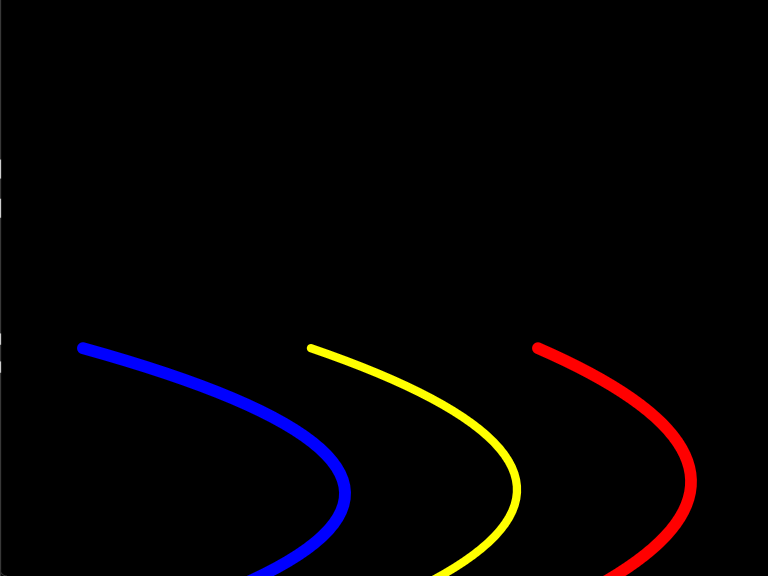
A Shadertoy shader for this background:

```glsl
// Distance to a sideways parabola that runs from its tip, round the apex, off the bottom
float arcDistance(vec2 p, vec2 tip, vec2 apex) {
    float bend = (apex.x - tip.x) / ((tip.y - apex.y) * (tip.y - apex.y));
    float nearest = 1e3;
    vec2 a = tip;
    for (int i = 1; i <= 40; i++) {
        float y = mix(tip.y, -0.04, float(i) / 40.0);
        vec2 b = vec2(apex.x - bend * (y - apex.y) * (y - apex.y), y);
        vec2 ab = b - a;
        float t = clamp(dot(p - a, ab) / dot(ab, ab), 0.0, 1.0);
        nearest = min(nearest, length(p - a - ab * t));
        a = b;
    }
    return nearest;
}

// Soft coverage of a shape from its signed distance
float cover(float d) {
    return clamp(0.5 - d * iResolution.y, 0.0, 1.0);
}

// Two equal dashes placed evenly about a centre height
float dashPair(float y, float centre, float offset, float halfLength) {
    return cover(abs(abs(y - centre) - offset) - halfLength);
}

void mainImage(out vec4 fragColor, in vec2 fragCoord) {
    vec2 p = fragCoord / iResolution.y;
    vec3 color = vec3(0.0);

    // Thin grey border with pale dashes on the left
    float dashes = dashPair(p.y, 0.6725, 0.034, 0.0165)
                 + dashPair(p.y, 0.387, 0.0243, 0.0098);
    color += mix(0.22, 0.8, min(dashes, 1.0)) * cover(p.x - 0.002);

    // Rounded lower left corner
    vec2 corner = max(0.012 - p, 0.0);
    color = mix(color, vec3(0.2), cover(abs(length(corner) - 0.012) - 0.0008)
                * step(p.x, 0.012) * step(p.y, 0.012));

    // Three coloured arcs
    float blueArc = arcDistance(p, vec2(0.1441, 0.3955), vec2(0.599, 0.1432));
    float yellowArc = arcDistance(p, vec2(0.5399, 0.3955), vec2(0.8976, 0.1498));
    float redArc = arcDistance(p, vec2(0.934, 0.3955), vec2(1.1997, 0.1638));
    color = mix(color, vec3(0.0, 0.0, 1.0), cover(blueArc - 0.0103));
    color = mix(color, vec3(1.0, 1.0, 0.0), cover(yellowArc - 0.0072));
    color = mix(color, vec3(1.0, 0.0, 0.0), cover(redArc - 0.0102));

    fragColor = vec4(color, 1.0);
}
```
